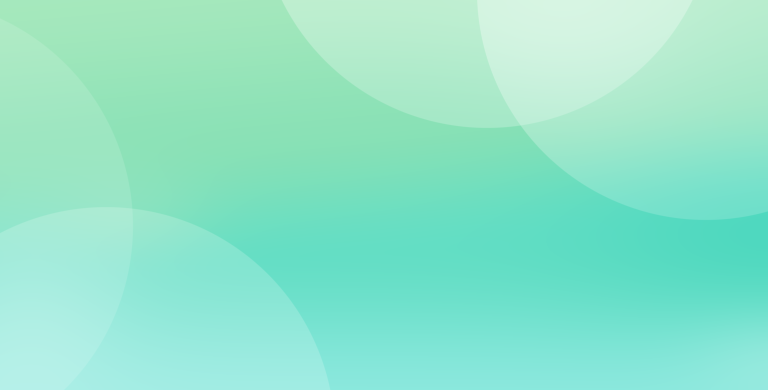
Write a Shadertoy shader that draws this background.

```glsl
// Soft mint-to-aqua backdrop with four large translucent discs at the edges.
// A tilted multi-stop gradient is tinted by Gaussian glows, then each disc
// is laid over it as a thin veil of white with a smoothed rim.

// Gaussian falloff around a centre, with separate horizontal and vertical reach
float glow(vec2 p, vec2 centre, vec2 reach) {
    vec2 d = (p - centre) / reach;
    return exp(-dot(d, d));
}

// Coverage of a disc; all discs share one radius
float disc(vec2 p, vec2 centre) {
    float edge = 0.75 / iResolution.y;
    return 1.0 - smoothstep(-edge, edge, length(p - centre) - 0.587);
}

// Aqua at the foot, teal in the lower middle, leaf green at the top
vec3 backdrop(vec2 p) {
    float h = p.y - 0.09 * (p.x - 1.0);
    vec3 col = mix(vec3(0.55, 0.91, 0.87), vec3(0.39, 0.87, 0.77),
                   smoothstep(-0.05, 0.37, p.y));
    col = mix(col, vec3(0.53, 0.88, 0.71), smoothstep(0.34, 0.68, h));
    return mix(col, vec3(0.65, 0.91, 0.74), smoothstep(0.58, 1.12, h));
}

void mainImage(out vec4 fragColor, in vec2 fragCoord) {
    // One unit is the canvas height
    vec2 p = fragCoord / iResolution.y;
    vec3 white = vec3(1.0);
    vec3 col = backdrop(p);

    // Deeper teal on the right, pale aqua in the lower corners
    col = mix(col, vec3(0.28, 0.84, 0.74), 0.75 * glow(p, vec2(2.0, 0.40), vec2(0.50, 0.20)));
    col = mix(col, vec3(0.66, 0.93, 0.89), 0.45 * glow(p, vec2(2.0, 0.06), vec2(0.22, 0.13)));
    col = mix(col, vec3(0.70, 0.94, 0.90), 0.40 * glow(p, vec2(0.08, 0.16), vec2(0.26, 0.30)));
    col = mix(col, vec3(0.62, 0.90, 0.76), 0.40 * glow(p, vec2(0.34, 0.47), vec2(0.20, 0.13)));

    // Translucent discs: left, lower left, top, upper right
    col = mix(col, white, 0.13 * disc(p, vec2(-0.246, 0.420)));
    col = mix(col, white, 0.19 * disc(p, vec2(0.272, -0.118)));
    float top = disc(p, vec2(1.249, 1.259));
    float right = disc(p, vec2(1.810, 1.023));
    col = mix(col, white, top * mix(0.22, 0.29, smoothstep(0.67, 1.0, p.y)));
    col = mix(col, white, right * mix(0.17, 0.28, smoothstep(0.43, 1.0, p.y)));

    // Bright bloom where the two upper discs overlap
    float bloom = glow(p, vec2(1.46, 0.92), vec2(0.34, 0.28));
    col = mix(col, white, 0.20 * bloom * max(right, 0.4 * top));

    fragColor = vec4(col, 1.0);
}
```
